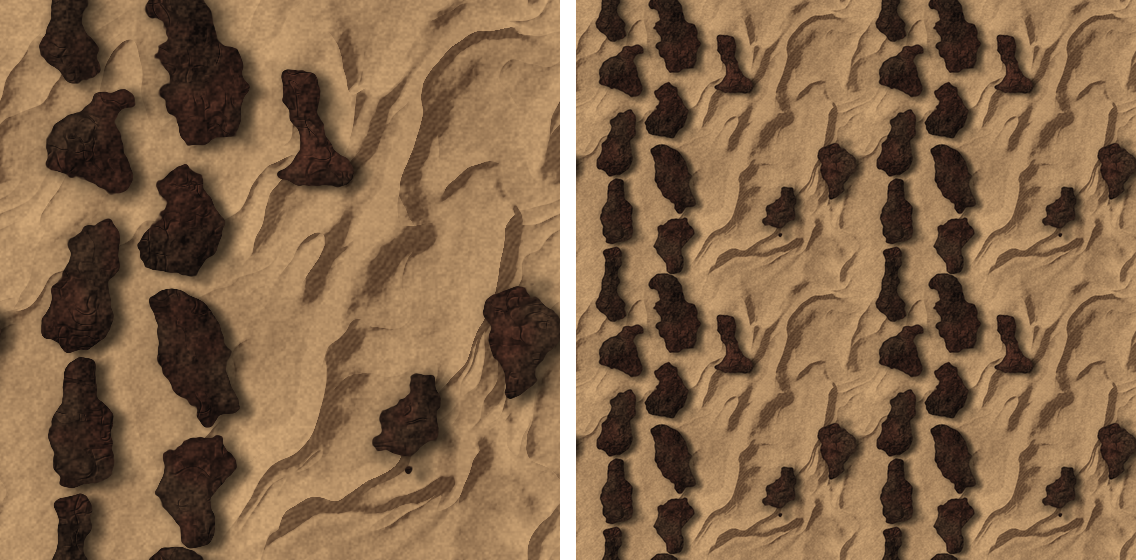
Left: one tile. Right: repeated 2 by 2.
Write a Shadertoy shader that draws this texture.

```glsl
// Desert seen from above: wind-blown sand dunes with dark craggy rocks, seamlessly tiling.

const vec3 SAND_SHADE = vec3(0.27, 0.18, 0.12);
const vec3 SAND_LIGHT = vec3(0.765, 0.61, 0.435);
const vec3 ROCK_DARK = vec3(0.06, 0.04, 0.033);
const vec3 ROCK_LIGHT = vec3(0.39, 0.28, 0.20);
const vec3 ROCK_RED = vec3(0.40, 0.235, 0.175);
const vec2 LIGHT_DIR = vec2(-0.8, 0.6);
const vec2 SHADOW_OFFSET = vec2(0.022, -0.008);
const vec2 DUNE_CELLS = vec2(6.0, 8.0);
const float DUNE_WARP = 0.24;
const float SAND_TONE = 0.82;
const float SAND_GRAIN = 0.27;
const float ROCK_TONE = 0.38;
const float ROCK_GRAIN = 0.45;
const float RELIEF_STEP = 0.0025; // distance between relief samples
const float EDGE = 0.0012;        // half width of the smoothed rock edge
const int COLUMN_ROCKS = 8;
const int LONE_ROCKS = 3;
const float TAU = 6.2831853;

float hash(vec2 p) {
    return fract(sin(dot(p, vec2(127.1, 311.7))) * 43758.5453);
}

// Value noise over the unit canvas that wraps after a whole number of cells
float noise(vec2 p, vec2 cells) {
    p *= cells;
    vec2 i = floor(p), f = p - i;
    f = f * f * f * (f * (f * 6.0 - 15.0) + 10.0);
    vec2 a = mod(i, cells), b = mod(i + 1.0, cells), seed = cells * 0.37;
    return mix(mix(hash(a + seed), hash(vec2(b.x, a.y) + seed), f.x),
               mix(hash(vec2(a.x, b.y) + seed), hash(b + seed), f.x), f.y);
}

float fbm(vec2 p, float cells, int octaves) {
    float sum = 0.0, weight = 0.5, total = 0.0;
    for (int i = 0; i < octaves; i++) {
        sum += weight * noise(p, vec2(cells));
        total += weight;
        weight *= 0.5;
        cells *= 2.0;
    }
    return sum / total;
}

// Offset with both components around zero
vec2 wobble(vec2 p, float cells) {
    return vec2(fbm(p, cells, 2), fbm(p, cells + 1.0, 2)) - 0.5;
}

float crease(vec2 p, vec2 cells) {
    return abs(2.0 * noise(p, cells) - 1.0);
}

// Sand height: short broken diagonal crests, calmer in the left half
float duneHeight(vec2 p) {
    vec2 w = p + DUNE_WARP * wobble(p, 4.0) + 0.03 * wobble(p, 15.0);
    vec2 sheared = vec2(w.x, w.y - w.x);
    float crest = 1.0 - crease(sheared, DUNE_CELLS);
    float lesser = 1.0 - crease(sheared, DUNE_CELLS * 2.0);
    float presence = smoothstep(0.25, 0.75, noise(w, vec2(9.0)));
    float wild = mix(0.2, 1.0, smoothstep(-0.4, 0.5, -cos(TAU * (p.x - 0.23))));
    float bumps = 0.08 * fbm(p, 22.0, 2) + 0.028 * fbm(p, 85.0, 2);
    return wild * (crest * crest * presence + 0.12 * lesser) + bumps;
}

// Signed distance to the rocks: two staggered columns and a few lone ones
float rockDistance(vec2 p) {
    p += 0.10 * wobble(p, 6.0) + 0.042 * wobble(p, 19.0) + 0.010 * wobble(p, 50.0);
    float nearest = 1.0;
    for (int i = 0; i < COLUMN_ROCKS + LONE_ROCKS; i++) {
        float k = float(i), j = k - float(COLUMN_ROCKS), side = mod(k, 2.0);
        bool inColumn = i < COLUMN_ROCKS;
        vec2 center = inColumn
            ? vec2(0.15 + 0.2 * side, (floor(k / 2.0) + 0.5 * side) / 4.0)
            : vec2(0.55 + 0.19 * j, 0.75 + 0.675 * j - 0.175 * j * j);
        center += 0.04 * (vec2(hash(vec2(k, 3.0)), hash(vec2(k, 7.0))) - 0.5);
        float size = inColumn ? 1.0 : 0.8;
        vec2 q = p - center;
        q = (q - round(q)) / size;
        if (hash(vec2(k, 11.0)) < 0.3) q.y = -q.y;

        // Round body with a leaning neck
        q.y += 0.045;
        vec2 neck = vec2(0.13 * (hash(vec2(k, 17.0)) - 0.5), 0.125);
        float along = clamp(dot(q, neck) / dot(neck, neck), 0.0, 1.0);
        float body = length(q * vec2(1.0, 1.08)) - 0.069;
        float arm = length(q - neck * along) - 0.038;
        float blend = max(0.03 - abs(body - arm), 0.0) / 0.03;
        float d = min(body, arm) - blend * blend * 0.0075;
        nearest = min(nearest, d * size);
    }
    return nearest;
}

// Rugged rock surface: x is the height, y is dark inside the short cracks
vec2 crags(vec2 p) {
    vec2 w = p + 0.035 * wobble(p, 25.0);
    float blocks = min(crease(w, vec2(62.0, 30.0)), crease(w, vec2(28.0, 66.0)));
    float whole = smoothstep(0.3, 0.6, noise(p, vec2(31.0)));
    float solid = max(smoothstep(0.0, 0.3, blocks), whole);
    return vec2(0.45 * fbm(p, 26.0, 2) + 0.30 * fbm(p, 75.0, 2) + 0.08 * solid, solid);
}

vec3 sandColor(vec2 p) {
    float slope = (duneHeight(p) - duneHeight(p + RELIEF_STEP * LIGHT_DIR)) / RELIEF_STEP;
    float steep = smoothstep(4.5, 9.5, -slope);
    float ripple = sin(TAU * 70.0 * (p.y - p.x) + 60.0 * fbm(p, 6.0, 2));
    float grain = 0.6 * noise(p, vec2(240.0)) + 0.4 * noise(p, vec2(130.0)) - 0.5;
    float tone = SAND_TONE + clamp(0.030 * slope, -0.18, 0.12) - 0.34 * steep;
    tone += 0.05 * steep * ripple + 0.40 * (fbm(p, 5.0, 4) - 0.5) + SAND_GRAIN * grain;
    return mix(SAND_SHADE, SAND_LIGHT, clamp(tone, 0.0, 1.1));
}

vec3 rockColor(vec2 p, float d) {
    vec2 surface = crags(p);
    vec2 toLight = p + RELIEF_STEP * LIGHT_DIR;
    float dome = smoothstep(0.0, 0.05, -d) - smoothstep(0.0, 0.05, -rockDistance(toLight));
    float rough = surface.x - crags(toLight).x;
    float speckle = 0.6 * noise(p, vec2(250.0)) + 0.4 * noise(p, vec2(140.0)) - 0.5;
    float tone = ROCK_TONE + 0.9 * dome + 2.6 * rough + 0.5 * (fbm(p, 11.0, 4) - 0.5);
    tone = (tone + ROCK_GRAIN * speckle) * mix(0.55, 1.05, surface.y);
    tone *= mix(0.65, 1.0, smoothstep(0.0, 0.012, -d));
    vec3 lit = mix(ROCK_LIGHT, ROCK_RED, smoothstep(0.35, 0.65, fbm(p, 9.0, 3)));
    return mix(ROCK_DARK, lit, clamp(tone, 0.0, 1.0));
}

void mainImage(out vec4 fragColor, in vec2 fragCoord) {
    vec2 p = fragCoord / iResolution.xy;
    float d = rockDistance(p);
    // Soft cast shadow and contact shading on the sand
    float shadow = 1.0 - smoothstep(-0.025, 0.025, rockDistance(p - SHADOW_OFFSET));
    float contact = exp(-90.0 * max(d, 0.0));
    vec3 color = sandColor(p) * (1.0 - 0.60 * shadow) * (1.0 - 0.16 * contact);
    color = mix(rockColor(p, d), color, smoothstep(-EDGE, EDGE, d));
    fragColor = vec4(color, 1.0);
}
```
